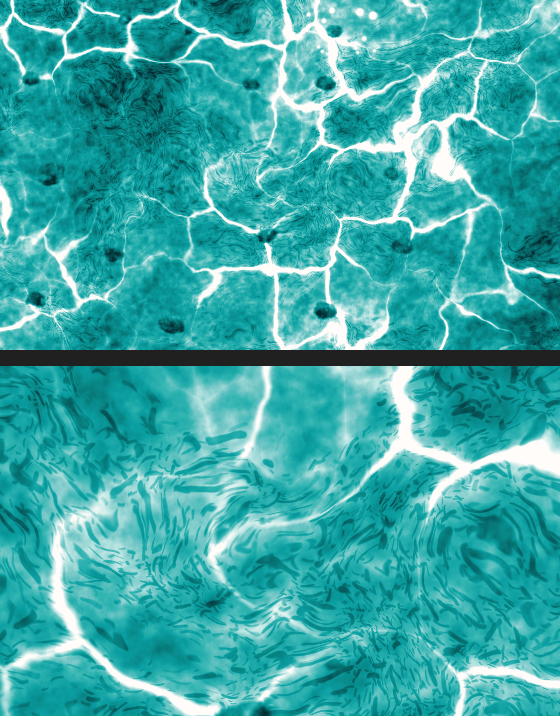
Top, the full canvas; bottom, a detail of the centre.
A WebGL 1 fragment shader for this texture:

```glsl
precision highp float;
// Clear turquoise shallows: sunlit caustic net over a seabed of twigs and stones.
uniform vec2 u_resolution;

const vec3 ABYSS = vec3(0.01, 0.17, 0.19);
const vec3 SHADOW = vec3(0.02, 0.34, 0.35);
const vec3 DEEP = vec3(0.03, 0.51, 0.51);
const vec3 WATER = vec3(0.04, 0.62, 0.63);
const vec3 LIGHT = vec3(0.20, 0.71, 0.70);
const vec3 PALE = vec3(0.46, 0.78, 0.78);
const vec3 FOAM = vec3(0.71, 0.89, 0.88);
const vec3 SUN = vec3(1.0, 0.99, 0.98);

vec2 hash2(vec2 p) {
  return fract(sin(vec2(dot(p, vec2(127.1, 311.7)), dot(p, vec2(269.5, 183.3)))) * 43758.5);
}

float noise(vec2 p) {
  vec2 i = floor(p), f = fract(p);
  f = f * f * (3.0 - 2.0 * f);
  float low = mix(hash2(i).x, hash2(i + vec2(1.0, 0.0)).x, f.x);
  float high = mix(hash2(i + vec2(0.0, 1.0)).x, hash2(i + 1.0).x, f.x);
  return mix(low, high, f.y);
}

float fbm(vec2 p) {
  float sum = 0.0, amp = 0.53;
  for (int i = 0; i < 4; i++) {
    sum += amp * noise(p);
    p = mat2(1.6, 1.2, -1.2, 1.6) * p + 7.3;
    amp *= 0.5;
  }
  return sum;
}

vec2 rotate(vec2 p, float a) {
  return vec2(cos(a) * p.x + sin(a) * p.y, cos(a) * p.y - sin(a) * p.x);
}

// Gap between the two nearest cell centres: zero on the cell borders.
float cellGap(vec2 p) {
  vec2 id = floor(p);
  float near = 9.0, next = 9.0;
  for (int j = -1; j <= 1; j++) {
    for (int i = -1; i <= 1; i++) {
      vec2 cell = id + vec2(float(i), float(j));
      float d = length(cell + 0.1 + 0.8 * hash2(cell) - p);
      next = min(next, max(near, d));
      near = min(near, d);
    }
  }
  return next - near;
}

// Short bent strokes, gathered in loose patches.
float twigs(vec2 p, float scale, float seed, float pixel) {
  vec2 g = p * scale, id = floor(g);
  float cover = 0.0, soft = max(pixel * scale, 0.04);
  for (int j = -1; j <= 1; j++) {
    for (int i = -1; i <= 1; i++) {
      vec2 cell = id + vec2(float(i), float(j));
      vec2 place = hash2(cell + seed), form = hash2(cell + seed + 31.7);
      vec2 q = rotate(g - cell - place, -0.6 + 2.8 * (form.x - 0.5));
      q.y += 1.6 * q.x * q.x * (place.x - 0.5);
      float reach = 0.1 + 0.34 * form.y;
      float d = length(vec2(max(abs(q.x) - reach, 0.0), q.y)) - 0.06 - 0.07 * place.y;
      float patchy = noise(cell / scale * 7.0 + 3.1) + 0.35 * (form.x - 0.5);
      float present = smoothstep(0.45, 0.68, patchy);
      cover = max(cover, present * (1.0 - smoothstep(-soft, soft, d)));
    }
  }
  return cover;
}

// Scattered stones: x is coverage, y is height within the stone from -1 to 1.
vec2 stones(vec2 p, float size, float pixel) {
  vec2 cell = floor(p / size), place = hash2(cell + 5.3), form = hash2(cell + 71.9);
  vec2 q = p - (cell + 0.3 + 0.4 * place) * size;
  float radius = size * (0.08 + 0.09 * form.y);
  q = rotate(q, 0.8 * (place.x - 0.5)) * vec2(0.85, 1.15);
  float d = length(q) - radius * (0.6 + 0.75 * fbm(p * 32.0));
  float cover = step(form.x, 0.4) * (1.0 - smoothstep(-0.003 - pixel, 0.002 + pixel, d));
  return vec2(cover, clamp(q.y / radius, -1.0, 1.0));
}

float ramp(float a, float b, float x) { return clamp((x - a) / (b - a), 0.0, 1.0); }

vec3 waterColor(float tone) {
  vec3 c = mix(ABYSS, SHADOW, ramp(-2.8, -1.9, tone));
  c = mix(c, DEEP, ramp(-1.9, -1.0, tone));
  c = mix(c, WATER, ramp(-1.0, -0.2, tone));
  c = mix(c, LIGHT, ramp(-0.2, 0.55, tone));
  c = mix(c, PALE, ramp(0.55, 1.15, tone));
  c = mix(c, FOAM, ramp(1.15, 1.8, tone));
  return mix(c, SUN, ramp(1.8, 2.7, tone));
}

// Small round sun glints with halos, spread about a centre.
float glints(vec2 p, vec2 centre, vec2 spread, float pixel) {
  float sum = 0.0;
  for (int i = 0; i < 11; i++) {
    vec2 r = hash2(vec2(float(i), 4.7));
    float size = 0.003 + 0.011 * r.x * r.y;
    float d = length(p - centre - spread * (r - 0.5));
    sum += 1.0 - smoothstep(size - pixel, size + pixel + 0.003, d) + 0.25 * exp(-d / size * 0.6);
  }
  return min(sum, 1.0);
}

void main() {
  float pixel = 1.0 / u_resolution.y;
  vec2 p = gl_FragCoord.xy * pixel;

  // Bend the net of light as waves would
  vec2 bend = vec2(fbm(p * 4.0), fbm(p * 4.0 + 17.0)) - 0.5;
  vec2 w = p + 0.26 * bend + 0.035 * (vec2(fbm(p * 13.0 + 5.0), fbm(p * 13.0 + 29.0)) - 0.5);
  float strength = smoothstep(0.28, 0.7, noise(p * 4.5 + 11.0));
  float gap = cellGap(w * 5.2);
  float wisp = exp(-7.0 * cellGap(w * 8.5 + 40.0)) * smoothstep(0.35, 0.75, noise(p * 5.0 + 51.0));
  float glow = exp(-5.0 * gap) * (0.35 + 0.65 * strength);
  float line = (1.0 - smoothstep(0.0, 0.035 + 0.085 * strength, gap)) * (0.15 + 0.85 * strength);

  // Seabed and surface texture
  float broad = fbm(p * 3.2 + 63.0) - 0.5;
  float streak = fbm(rotate(w, 0.4) * vec2(11.0, 26.0)) - 0.5;
  float grain = fbm(p * 65.0 + 9.0) - 0.5;
  float litter = max(twigs(w, 36.0, 2.0, pixel), 0.85 * twigs(w, 58.0, 13.0, pixel));
  litter = max(litter, 0.7 * twigs(w, 88.0, 47.0, pixel));
  float tone = 3.6 * broad + 2.4 * streak + 2.2 * grain + 1.9 * (glow - 0.25);
  tone += 1.1 * wisp - 1.35 * litter * (1.0 - 0.7 * line);

  // Stones, then light on top
  vec2 stone = stones(p, 0.21, pixel);
  tone = mix(tone, -1.8 + 0.9 * stone.y + 5.0 * grain, 0.9 * stone.x);
  tone += 2.5 * line * (1.0 - 0.6 * stone.x);
  vec3 color = waterColor(tone);
  color = mix(color, SUN, glints(p, vec2(0.97, 0.92), vec2(0.26, 0.14), pixel));
  gl_FragColor = vec4(color, 1.0);
}
```
